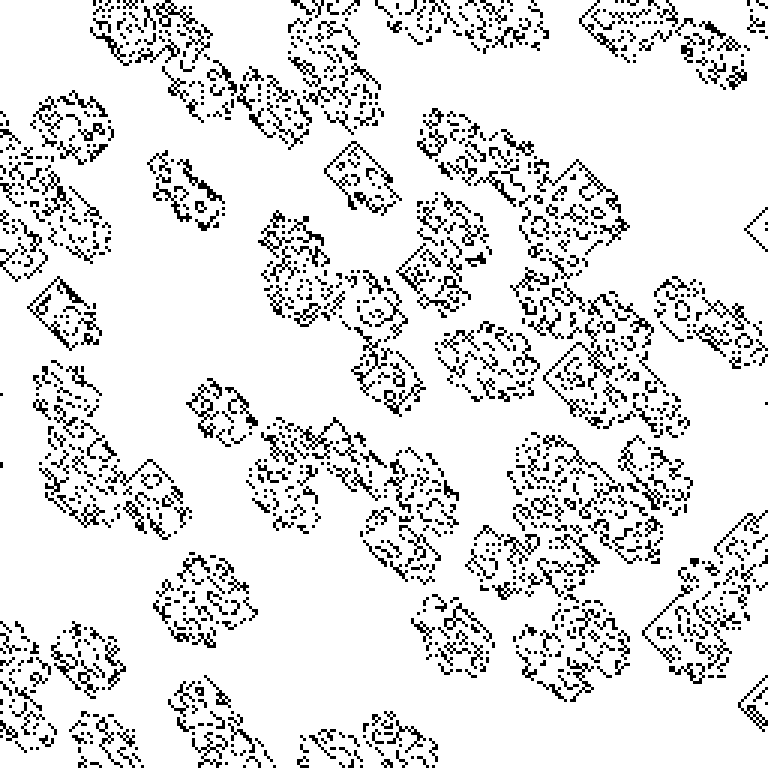
Give the GLSL for this texture, as a Shadertoy shader.

```glsl
// Scattered ragged islands of broken black line work on white.
// Tilted blobs are filled with cellular noise, the result is sampled on a
// coarse lattice, and its contours are inked as dotted one-cell lines.

const float LATTICE = 256.0;               // ink cells across the canvas
const float BLOB_GRID = 11.0;              // blob slots across the canvas
const float BLOB_SHARE = 0.62;             // mean chance that a slot is filled
const float CLUMPING = 0.28;               // variation of that chance
const vec2 BLOB_RADII = vec2(0.053, 0.035);
const float SQUARE_SHARE = 0.28;           // blobs with a square upper left end
const float WOBBLE = 0.0045;               // raggedness of the outlines
const float RIM = 0.17;                    // clear band inside the outline
const vec2 GRAIN_SIZE = vec2(5.6, 4.3);    // inner loops, in ink cells
const float GRAIN_RADIUS = 0.45;
const vec3 PAPER = vec3(1.0);
const vec3 INK = vec3(0.0);

vec2 hash2(vec2 p) {
    vec3 q = fract(p.xyx * vec3(0.1031, 0.1030, 0.0973));
    q += dot(q, q.yzx + 33.33);
    return fract((q.xx + q.yz) * q.zy);
}

// x runs down to the right, y up to the right
vec2 toDiagonal(vec2 p) {
    return vec2(p.x - p.y, p.x + p.y) * 0.70711;
}

vec2 ragged(vec2 p) {
    return WOBBLE * (sin(p.yx * vec2(151.0, 173.0) + 2.0 * sin(p * 67.0))
         + 0.6 * sin(p.yx * 331.0 + p * 190.0));
}

// Relative distance to the nearest blob outline, negative inside
float blobField(vec2 p) {
    vec2 slot = floor(p * BLOB_GRID);
    vec2 offset = ragged(p);
    float nearest = 1.0;
    for (int j = -1; j <= 1; j++)
    for (int i = -1; i <= 1; i++) {
        vec2 id = slot + vec2(i, j);
        vec2 kind = hash2(id + 71.0);
        vec2 size = hash2(id + 137.0);
        float chance = BLOB_SHARE
            + CLUMPING * sin(id.x * 0.9 + 1.3 * sin(id.y * 0.7)) * cos(id.y * 0.8 - id.x * 0.3);
        if (kind.x > chance) continue;
        vec2 center = (id + hash2(id + 19.0)) / BLOB_GRID;
        vec2 radii = BLOB_RADII * mix(vec2(0.82), vec2(1.15), size);
        vec2 plain = toDiagonal(p - center) / radii;
        vec2 bent = toDiagonal(p - center + offset) / radii;
        float d = length(bent) - 1.0;
        if (kind.y < SQUARE_SHARE && plain.x < 0.0)
            d = max(abs(plain.x), abs(plain.y)) - 0.95;
        nearest = min(nearest, d);
    }
    return nearest;
}

// Distance to the closest scattered grain centre
float cellular(vec2 p) {
    vec2 base = floor(p);
    float nearest = 2.0;
    for (int j = -1; j <= 1; j++)
    for (int i = -1; i <= 1; i++) {
        vec2 id = base + vec2(i, j);
        nearest = min(nearest, length(id + hash2(id + 211.0) - p));
    }
    return nearest;
}

// 0 outside, 1 inside a blob, 2 inside a grain
float level(vec2 cell) {
    vec2 p = (cell + 0.5) / LATTICE;
    float d = blobField(p);
    if (d > 0.0) return 0.0;
    if (d > -RIM) return 1.0;
    float radius = GRAIN_RADIUS + 0.07 * sin(p.x * 83.0 + 2.0 * sin(p.y * 71.0));
    return 1.0 + step(cellular(toDiagonal(cell) / GRAIN_SIZE), radius);
}

// Contours: diagonal steps stay solid, straight runs become dotted
float inkAt(vec2 cell) {
    float here = level(cell);
    if (here < 0.5) return 0.0;
    float drops = 0.0;
    for (int k = 0; k < 4; k++) {
        float side = k < 2 ? 1.0 : -1.0;
        vec2 stepTo = k % 2 == 0 ? vec2(side, 0.0) : vec2(0.0, side);
        drops += step(level(cell + stepTo) + 0.5, here);
    }
    float dot1 = step(mod(cell.x + cell.y, 2.0), 0.5);
    return drops > 1.5 ? 1.0 : drops * dot1;
}

void mainImage(out vec4 fragColor, in vec2 fragCoord) {
    // Four samples per pixel smooth the cell edges at any canvas size
    float ink = 0.0;
    for (int s = 0; s < 4; s++) {
        vec2 shift = vec2(s % 2, s / 2) * 0.5 - 0.25;
        vec2 uv = (fragCoord + shift) / iResolution.y;
        ink += 0.25 * inkAt(floor(uv * LATTICE));
    }
    fragColor = vec4(mix(PAPER, INK, ink), 1.0);
}
```
